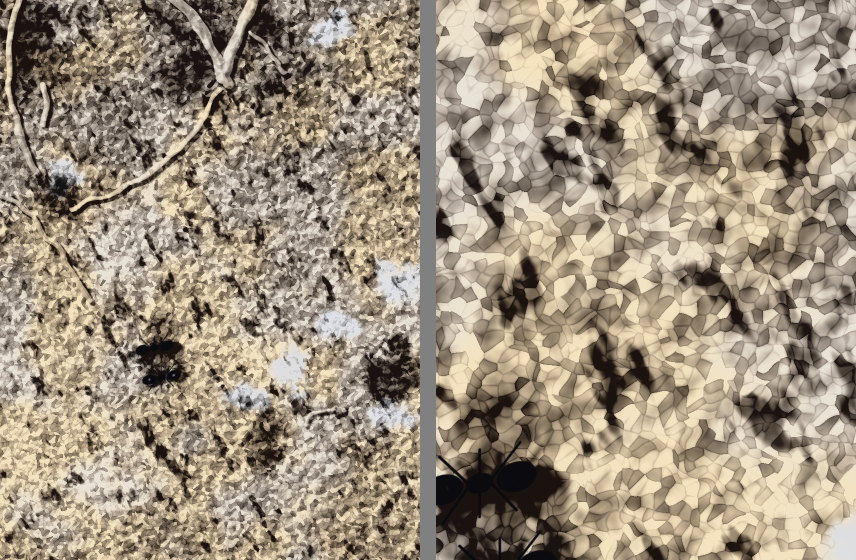
Left: the whole. Right: its middle third, enlarged.
This texture is drawn by a Shadertoy shader. Its source:

```glsl
const vec2 TO_LIGHT = vec2(-0.7, 0.7);

// Root curves: start, bend and end of each
const vec2 ROOTS[24] = vec2[24](
    vec2(0.033, 1.0), vec2(-0.015, 0.857), vec2(0.062, 0.694),
    vec2(0.0, 0.655), vec2(0.08, 0.61), vec2(0.159, 0.466),
    vec2(0.13, 0.629), vec2(0.325, 0.69), vec2(0.388, 0.837),
    vec2(0.312, 1.01), vec2(0.378, 0.935), vec2(0.404, 0.85),
    vec2(0.46, 1.01), vec2(0.417, 0.935), vec2(0.397, 0.857),
    vec2(0.45, 0.945), vec2(0.48, 0.90), vec2(0.51, 0.87),
    vec2(0.078, 0.85), vec2(0.09, 0.81), vec2(0.075, 0.78),
    vec2(0.544, 0.245), vec2(0.56, 0.265), vec2(0.592, 0.27));
const float ROOT_WIDTHS[8] = float[8](0.006, 0.0045, 0.0045, 0.010, 0.010, 0.003, 0.005, 0.0017);

// Patches: centre and radii
const vec4 HOLLOWS[7] = vec4[7](
    vec4(0.10, 0.64, 0.06, 0.06), vec4(0.05, 0.93, 0.09, 0.12),
    vec4(0.35, 0.87, 0.10, 0.12), vec4(0.48, 0.96, 0.07, 0.07),
    vec4(0.28, 0.38, 0.08, 0.09), vec4(0.71, 0.33, 0.08, 0.10),
    vec4(0.48, 0.21, 0.07, 0.11));
const vec4 SALTS[7] = vec4[7](
    vec4(0.70, 0.49, 0.08, 0.07), vec4(0.61, 0.415, 0.07, 0.04),
    vec4(0.52, 0.34, 0.06, 0.07), vec4(0.44, 0.29, 0.06, 0.05),
    vec4(0.71, 0.26, 0.08, 0.04), vec4(0.11, 0.68, 0.06, 0.05),
    vec4(0.59, 0.95, 0.07, 0.05));

vec2 hash2(vec2 p) {
    vec3 q = fract(p.xyx * vec3(0.1031, 0.1030, 0.0973));
    q += dot(q, q.yzx + 33.33);
    return fract((q.xx + q.yz) * q.zy);
}

float noise(vec2 p) {
    vec2 i = floor(p), f = fract(p);
    f = f * f * (3.0 - 2.0 * f);
    return mix(mix(hash2(i).x, hash2(i + vec2(1, 0)).x, f.x),
               mix(hash2(i + vec2(0, 1)).x, hash2(i + vec2(1, 1)).x, f.x), f.y);
}

float fbm(vec2 p) {
    float sum = 0.0, weight = 0.55;
    for (int i = 0; i < 3; i++) {
        sum += weight * noise(p);
        p = mat2(1.6, 1.2, -1.2, 1.6) * p + 17.3;
        weight *= 0.5;
    }
    return sum;
}

// Random brightness of the nearest grain, and the gap to its neighbour
vec2 grains(vec2 p) {
    vec2 cell = floor(p), nearestId = cell;
    float first = 9.0, second = 9.0;
    for (int k = 0; k < 9; k++) {
        vec2 id = cell + vec2(k % 3 - 1, k / 3 - 1);
        float d = length(id + hash2(id) - p);
        if (d < first) { second = first; first = d; nearestId = id; }
        else second = min(second, d);
    }
    return vec2(hash2(nearestId + 71.0).y, second - first);
}

float segment(vec2 p, vec2 a, vec2 b) {
    vec2 ab = b - a;
    return length(p - a - ab * clamp(dot(p - a, ab) / dot(ab, ab), 0.0, 1.0));
}

float rootEdge(vec2 p) {
    float edge = 1.0;
    p += 0.010 * (vec2(noise(p * 38.0), noise(p * 38.0 + 50.0)) - 0.5);
    for (int r = 0; r < 8; r++) {
        vec2 a = ROOTS[3 * r], b = ROOTS[3 * r + 1], c = ROOTS[3 * r + 2], last = a;
        if (length(p - b) > 0.3) continue;
        for (int s = 1; s <= 6; s++) {
            float t = float(s) / 6.0;
            vec2 next = mix(mix(a, b, t), mix(b, c, t), t);
            edge = min(edge, segment(p, last, next) - ROOT_WIDTHS[r]);
            last = next;
        }
    }
    return edge;
}

float patches(vec2 p, vec4 blobs[7]) {
    float cover = 0.0;
    for (int i = 0; i < 7; i++)
        cover = max(cover, 1.0 - length((p - blobs[i].xy) / blobs[i].zw));
    return smoothstep(0.45, 0.75, cover * 0.65 + fbm(p * 38.0) * 0.75 - 0.08) * smoothstep(0.0, 0.3, cover);
}

// Two small insects: three body lobes and thin legs
float insectEdge(vec2 p) {
    float edge = 1.0;
    for (int i = 0; i < 2; i++) {
        vec2 q = p - vec2(0.276 + 0.012 * float(i), 0.379 - 0.053 * float(i));
        q.y -= 0.18 * q.x;
        for (int k = -1; k <= 1; k++) {
            float x = float(k);
            edge = min(edge, length((q - vec2(0.022 * x, 0.0)) * vec2(0.75, 1.0)) - 0.006 - 0.003 * x * x);
            edge = min(edge, segment(q, vec2(0.006 * x, 0.0), vec2(0.024 * x, 0.020)) - 0.0008);
            edge = min(edge, segment(q, vec2(0.006 * x, 0.0), vec2(0.022 * x, -0.020)) - 0.0008);
        }
    }
    return edge;
}

// Maps a bell-shaped tone to the soil colours by their shares
vec3 soilColour(float tone) {
    float t = 1.0 / (1.0 + exp(-1.7 * tone));
    vec3 c = mix(vec3(0.10, 0.07, 0.06), vec3(0.29, 0.25, 0.21), smoothstep(0.03, 0.13, t));
    c = mix(c, vec3(0.45, 0.40, 0.35), clamp((t - 0.125) / 0.13, 0.0, 1.0));
    c = mix(c, vec3(0.59, 0.54, 0.48), clamp((t - 0.255) / 0.205, 0.0, 1.0));
    c = mix(c, vec3(0.75, 0.69, 0.62), clamp((t - 0.46) / 0.245, 0.0, 1.0));
    return mix(c, vec3(0.93, 0.89, 0.81), clamp((t - 0.705) / 0.21, 0.0, 1.0));
}

vec3 ground(vec2 p, float soft) {
    // Lit grit
    vec2 grain = grains(p * 140.0 + 1.2 * noise(p * 90.0));
    float relief = fbm(p * 55.0) - fbm((p + TO_LIGHT * 0.007) * 55.0);
    float tone = 0.27 + 1.9 * (grain.x - 0.5) + 3.2 * relief;
    tone -= 0.5 * (1.0 - smoothstep(0.0, 0.25, grain.y));
    tone += 1.8 * (fbm(p * 6.0) - 0.48) + 0.35 - 0.75 * smoothstep(0.25, 1.0, p.y - 0.25 * p.x);

    // Slanted crevices, hollows and salt crust
    vec2 slant = vec2(p.x + 0.55 * p.y, p.y - 0.55 * p.x);
    tone -= 1.8 * smoothstep(0.61, 0.75, fbm(slant * vec2(55.0, 28.0) + 9.0));
    tone -= 1.7 * patches(p, HOLLOWS);
    float salt = patches(p, SALTS);
    tone += 1.2 * salt;

    // Roots and their cast shadows
    float edge = rootEdge(p), litEdge = rootEdge(p + TO_LIGHT * 0.008);
    float root = 1.0 - smoothstep(-soft, soft, edge);
    tone -= 2.0 * (1.0 - smoothstep(-0.001, 0.003, litEdge)) * (1.0 - root);
    float bark = 0.35 + 1.0 * clamp((litEdge - edge) / 0.008, -1.0, 1.0) + 1.0 * (grain.x - 0.5) + 1.5 * relief;
    tone = mix(tone, bark, root);

    // Insects with a glint and a shadow
    float body = insectEdge(p);
    tone -= 1.8 * (1.0 - smoothstep(-0.002, 0.004, insectEdge(p + vec2(-0.012, 0.004))));
    vec3 colour = soilColour(tone);
    float warmth = smoothstep(0.35, 0.65, fbm(p * 9.0 + 30.0) + 0.12 - 0.2 * p.y);
    colour *= mix(vec3(0.98, 1.0, 1.04), vec3(1.03, 1.0, 0.92), warmth);
    colour = mix(colour, dot(colour, vec3(0.33)) * vec3(0.99, 1.01, 1.06), 0.8 * salt * (1.0 - root));
    float glint = smoothstep(-0.006, -0.008, body) * smoothstep(0.5, 0.7, noise(p * 190.0));
    vec3 shell = mix(vec3(0.04, 0.04, 0.06), vec3(0.42, 0.44, 0.52), glint);
    return mix(colour, shell, 1.0 - smoothstep(-soft, soft, body));
}

void mainImage(out vec4 fragColor, in vec2 fragCoord) {
    vec3 sum = vec3(0.0);
    for (int i = 0; i < 4; i++) {
        vec2 offset = vec2(i % 2, i / 2) * 0.5 - 0.25;
        sum += ground((fragCoord + offset) / iResolution.y, 0.7 / iResolution.y);
    }
    fragColor = vec4(sum / 4.0, 1.0);
}
```
